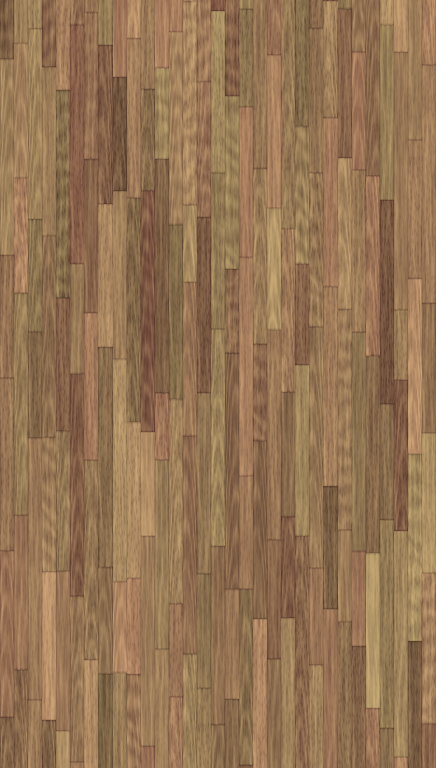
A WebGL 1 fragment shader for this texture:

```glsl
precision highp float;
uniform vec2 u_resolution;

const float STRIPS = 31.0;       // strips across the canvas
const float PLANK_LENGTH = 11.5; // mean length in strip widths
const float TAU = 6.2831853;
const vec3 DARK_WOOD = vec3(0.44, 0.32, 0.235);
const vec3 LIGHT_WOOD = vec3(0.74, 0.60, 0.425);
const vec3 RED_SHIFT = vec3(0.014, -0.020, 0.002);

float hash(vec2 p) {
  return fract(sin(dot(p, vec2(12.9898, 78.233))) * 43758.5453);
}

// Cellular noise: distance to the nearest scattered point
float cellular(vec2 p) {
  vec2 cell = floor(p);
  float nearest = 2.0;
  for (int j = -1; j <= 1; j++) {
    for (int i = -1; i <= 1; i++) {
      vec2 c = cell + vec2(float(i), float(j));
      vec2 point = c + vec2(hash(c), hash(c + 31.7));
      nearest = min(nearest, distance(p, point));
    }
  }
  return nearest;
}

// Layered sines for slow bending of the grain
float bend(vec2 p, float phase) {
  float sum = 0.0;
  float amp = 0.5;
  for (int i = 0; i < 3; i++) {
    sum += amp * sin(p.y + 1.3 * p.x + phase);
    p = p * 1.9 + vec2(0.7, 1.1);
    phase *= 1.7;
    amp *= 0.55;
  }
  return sum;
}

// Staggered position of the lower end of plank k
float plankEnd(float column, float k) {
  return k + 0.65 * hash(vec2(column + 3.0, k));
}

// Growth rings: straight lines or nested arches
float rings(vec2 p, float seed, float arched) {
  float wave = bend(p * vec2(1.0, 0.45), seed * 20.0);
  float center = 0.2 + 0.6 * fract(seed * 7.3);
  float offset = p.x - center;
  float straight = p.x * 2.6 + 0.45 * wave;
  float arch = p.y * 0.32 + 4.5 * offset * offset + 0.35 * wave;
  float line = 0.5 + 0.5 * sin(TAU * mix(straight, arch, arched) + seed * 30.0);
  return line * line - 0.375;
}

// Rippled figure running across the grain
float ripple(vec2 p, float seed) {
  float wave = bend(p * vec2(1.5, 0.8), seed * 40.0);
  return sin(p.y * 4.2 + p.x * (seed - 0.5) * 8.0 + 2.2 * wave);
}

// Fine fibres along the plank
float fibres(vec2 p, float seed) {
  vec2 q = p + vec2(0.06 * bend(p * 0.6, seed * 15.0), seed * 60.0);
  float broad = cellular(q * vec2(2.6, 0.16)) - 0.45;
  float fine = cellular(q * vec2(6.5, 0.45) + 17.0) - 0.45;
  return 0.30 * broad + 0.34 * fine;
}

// Short dark pores
float pores(vec2 p, float seed) {
  vec2 q = vec2(p.x + 0.05 * p.y * (seed - 0.5), p.y + seed * 40.0);
  return 1.0 - smoothstep(0.12, 0.42, cellular(q * vec2(5.5, 1.5)));
}

float seam(float edgeDistance, float width) {
  return 1.0 - smoothstep(0.0, width, edgeDistance);
}

void main() {
  vec2 p = gl_FragCoord.xy / u_resolution.x * STRIPS;

  // Find the plank and the place within it
  float column = floor(p.x);
  float v = p.y / PLANK_LENGTH + 7.0 * hash(vec2(column, 5.0));
  float k = floor(v);
  k -= step(v, plankEnd(column, k));
  float below = (v - plankEnd(column, k)) * PLANK_LENGTH;
  float above = (plankEnd(column, k + 1.0) - v) * PLANK_LENGTH;
  vec2 local = vec2(fract(p.x), below);

  // Character of this plank
  vec2 id = vec2(column, k);
  float seed = hash(id + 0.5);
  float shade = 0.5 * (hash(id + 11.0) + hash(id + 23.0));
  float hue = 2.0 * hash(id + 37.0) - 1.0;
  float arched = step(0.62, hash(id + 41.0));
  float figured = smoothstep(0.78, 0.95, hash(id + 53.0));
  float porous = 0.35 + 0.65 * hash(id + 67.0);

  // Layers of grain
  float tone = 0.06 + shade * 0.98;
  tone += fibres(local, seed);
  tone += mix(0.16, 0.27, arched) * rings(local, seed, arched);
  tone += 0.13 * figured * ripple(local, seed);
  tone -= 0.20 * porous * (pores(local, seed) - 0.25);
  tone += 0.05 * bend(local * vec2(2.0, 0.3), seed * 9.0);

  // Dark joints on sides and ends
  float side = min(local.x, 1.0 - local.x);
  tone -= 0.22 * seam(side, 0.10) + 0.32 * seam(min(below, above), 0.13);

  vec3 color = mix(DARK_WOOD, LIGHT_WOOD, clamp(tone, -0.3, 1.15));
  gl_FragColor = vec4(color + RED_SHIFT * hue, 1.0);
}
```
